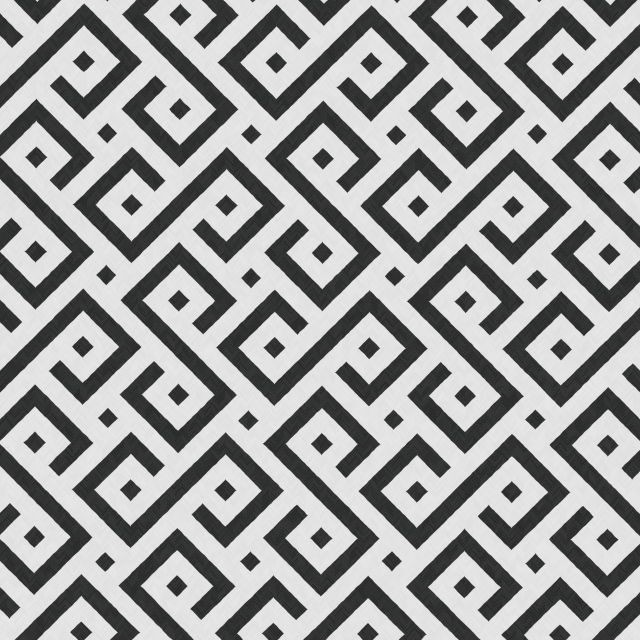
This pattern is drawn by a Shadertoy shader. Its source:

```glsl
// Dark woven S-shaped diamond scrolls, alternately lying and standing, on a pale cloth.
#define CELLS vec2(4.465, 4.485)  // scroll cells across and up the canvas
#define CENTER vec2(0.503, 0.4557) // middle of one lying scroll
#define TILT 0.0055               // slight turn of the whole cloth
#define PITCH 0.661               // side of a scroll ring, between stroke middles
#define HALF_STROKE 0.077
#define HOOK_END 0.265            // where the inward hook stops
#define EYE 0.076                 // half size of the ring centres
#define DOT 0.070                 // half size of the loose diamonds
#define JITTER 0.012              // drift of the loose diamonds
#define WEAVE vec2(44.0, 190.0)   // herringbone columns and threads
#define PALE vec3(0.89, 0.89, 0.89)
#define DARK vec3(0.205, 0.21, 0.207)

float hash(vec2 p) {
    vec3 a = fract(p.xyx * vec3(0.1031, 0.1030, 0.0973));
    a += dot(a, a.yzx + 33.33);
    return fract((a.x + a.y) * a.z);
}

float noise(vec2 p) {
    vec2 i = floor(p), f = fract(p);
    f = f * f * (3.0 - 2.0 * f);
    return mix(mix(hash(i), hash(i + vec2(1, 0)), f.x),
               mix(hash(i + vec2(0, 1)), hash(i + vec2(1, 1)), f.x), f.y);
}

// Diagonal axes: diamonds become axis-aligned squares
vec2 diagonal(vec2 p) { return vec2(p.x + p.y, p.y - p.x); }

float box(vec2 q, vec2 low, vec2 high) {
    vec2 d = abs(q - 0.5 * (low + high)) - 0.5 * (high - low);
    return max(d.x, d.y);
}

// One scroll, point-symmetric: a long bar, two hooked rings and their eyes
float scroll(vec2 q) {
    if (q.y < 0.0) q = -q;
    float h = HALF_STROKE, outer = PITCH + h;
    float d = box(q, vec2(-outer, -h), vec2(outer, h));
    d = min(d, box(q, vec2(-outer, -h), vec2(-PITCH + h, outer)));
    d = min(d, box(q, vec2(-outer, PITCH - h), vec2(h, outer)));
    d = min(d, box(q, vec2(-h, HOOK_END), vec2(h, outer)));
    vec2 eye = vec2(-0.5, 0.5) * PITCH;
    return min(d, box(q, eye - EYE, eye + EYE));
}

float pattern(vec2 p) {
    // Scrolls reach into adjoining cells, so gather the neighbours
    vec2 cell = floor(p + 0.5);
    float d = 1e3;
    for (int y = -1; y <= 1; y++)
    for (int x = -1; x <= 1; x++) {
        vec2 id = cell + vec2(x, y);
        vec2 drift = (vec2(hash(id + 71.0), hash(id + 93.0)) - 0.5) * 0.4 * JITTER;
        vec2 q = diagonal(p - id - drift);
        if (mod(id.x + id.y, 2.0) > 0.5) q = vec2(q.y, -q.x);
        d = min(d, scroll(q));
    }
    // Loose diamonds at the cell corners
    vec2 corner = floor(p);
    vec2 drift = (vec2(hash(corner + 17.0), hash(corner + 39.0)) - 0.5) * 2.0 * JITTER;
    vec2 q = diagonal(p - corner - 0.5 - drift);
    return min(d, box(q, vec2(-DOT), vec2(DOT)));
}

// Herringbone threads, centred on zero
float weave(vec2 uv) {
    vec2 g = uv * WEAVE;
    float slant = abs(fract(g.x) - 0.5) * 5.0;
    float thread = g.y + slant;
    float column = floor(g.x * 2.0);
    float tone = hash(vec2(floor(thread), column) + 200.0) - 0.5;
    float groove = 0.5 * cos(6.28318 * thread);
    float detail = 1.0 - smoothstep(0.4, 0.8, WEAVE.y / iResolution.y);
    return (0.6 * groove + 0.8 * tone) * detail;
}

void mainImage(out vec4 fragColor, in vec2 fragCoord) {
    vec2 uv = fragCoord / iResolution.y;
    vec2 p = uv - CENTER;
    p = vec2(p.x - TILT * p.y, p.y + TILT * p.x) * CELLS;

    // Slightly uneven, antialiased edges
    float d = pattern(p) + 0.006 * (noise(uv * 160.0 + 50.0) - 0.5);
    float pixel = 1.4142 * CELLS.y / iResolution.y;
    float ink = 1.0 - smoothstep(-0.7 * pixel, 0.7 * pixel, d);

    // Threads show more strongly in the dark cloth
    float cloth = weave(uv);
    float mottle = noise(uv * 90.0 + 10.0) - 0.5;
    vec3 pale = PALE + 0.025 * cloth + 0.012 * mottle;
    vec3 dark = DARK - 0.015 + 0.05 * cloth + 0.012 * mottle;
    fragColor = vec4(mix(pale, dark, ink), 1.0);
}
```
